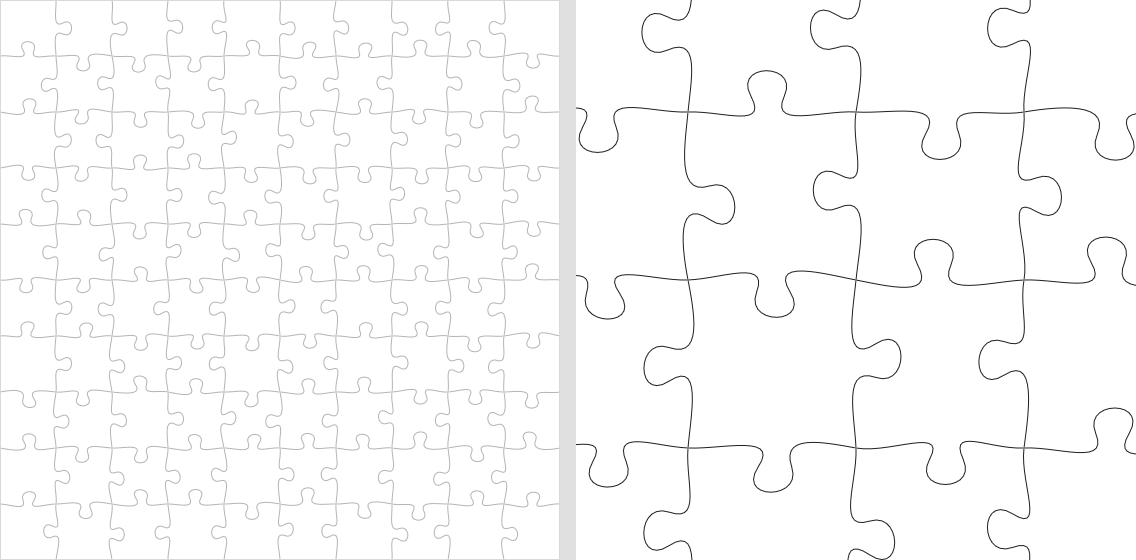
Left, the full canvas; right, a detail of the centre.
Reproduce this pattern procedurally as a three.js fragment shader.

```glsl
varying vec2 vUv;

float hash(vec2 p) {
  return fract(sin(dot(p, vec2(127.1, 311.7))) * 43758.5453);
}

// Random offset within 4% of a piece
float jitter(vec2 p) {
  return (hash(p) - 0.5) * 0.08;
}

float segmentDistance(vec2 p, vec2 a, vec2 b) {
  vec2 ab = b - a;
  return length(p - a - ab * clamp(dot(p - a, ab) / dot(ab, ab), 0.0, 1.0));
}

float bezierDistance(vec2 p, vec2 a, vec2 b, vec2 c, vec2 d) {
  float nearest = 1e3;
  vec2 last = a;
  for (int i = 1; i <= 14; i++) {
    float t = float(i) / 14.0;
    float s = 1.0 - t;
    vec2 next = s * s * s * a + 3.0 * s * s * t * b + 3.0 * s * t * t * c + t * t * t * d;
    nearest = min(nearest, segmentDistance(p, last, next));
    last = next;
  }
  return nearest;
}

// Distance to the nearest cut running along x, in pieces
float cutDistance(vec2 p, float seed) {
  float row = floor(p.y + 0.5);
  vec2 q = vec2(fract(p.x), p.y - row);
  if (row < 0.5 || row > 9.5) return abs(q.y);

  vec2 id = vec2(floor(p.x), row) + seed;
  float side = hash(id + 0.37) < 0.5 ? -1.0 : 1.0;
  float tab = 0.1;
  float skew = jitter(id + 5.13);
  vec2 middle = vec2(0.5 + jitter(id + 2.71), jitter(id + 3.59));

  // Slopes are shared at the joints, so the cut runs on smoothly
  float startSlope = jitter(id + 7.83) * side;
  float endSlope = -jitter(id + vec2(1.0, 0.0) + 7.83) * side;
  q.y *= side;

  vec2 neck = middle + vec2(skew, -tab);
  vec2 leftNeck = middle + vec2(-tab, tab);
  vec2 rightNeck = middle + vec2(tab, tab);
  vec2 head = middle + vec2(-skew, 3.0 * tab);
  vec2 wide = vec2(2.0 * tab, 0.0);

  float d = bezierDistance(q, vec2(0.0), vec2(0.2, startSlope), neck, leftNeck);
  d = min(d, bezierDistance(q, leftNeck, head - wide, head + wide, rightNeck));
  return min(d, bezierDistance(q, rightNeck, neck, vec2(0.8, endSlope), vec2(1.0, 0.0)));
}

void main() {
  vec2 p = vUv * 10.0;
  float d = min(cutDistance(p, 11.0), cutDistance(p.yx, 47.0)) / 10.0;

  // Hairline that fades rather than thickens when thinner than a pixel
  float pixel = fwidth(vUv.x);
  float width = 0.00056;
  float cover = clamp((0.5 * max(width, pixel) + 0.5 * pixel - d) / pixel, 0.0, 1.0);
  cover *= min(width / pixel, 1.0);

  gl_FragColor = vec4(mix(vec3(1.0), vec3(0.06), cover), 1.0);
}
```
